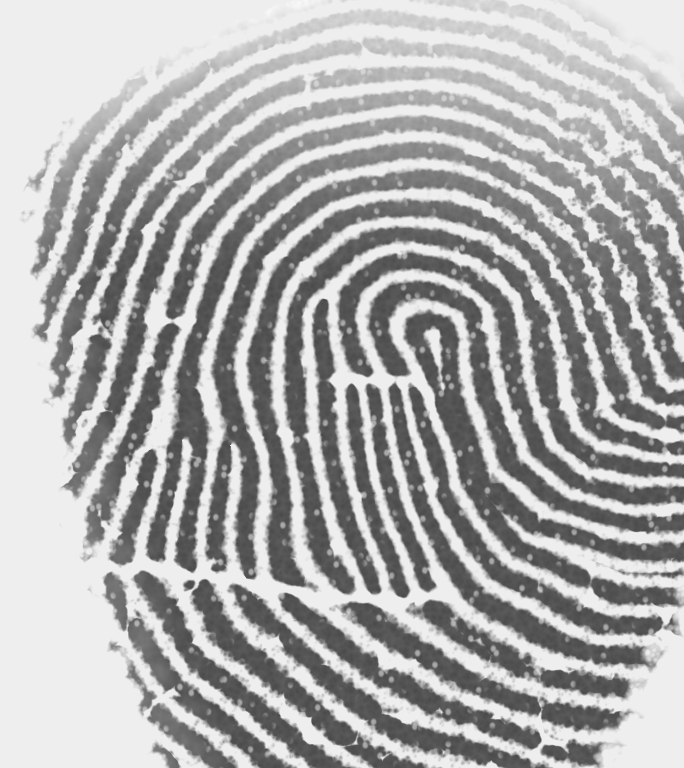
Reproduce this pattern procedurally as a Shadertoy shader.

```glsl
const float TAU = 6.2831853;

vec2 hash2(vec2 p) {
    vec3 q = fract(p.xyx * vec3(0.1031, 0.1030, 0.0973));
    q += dot(q, q.yzx + 33.33);
    return fract((q.xx + q.yz) * q.zy);
}

// Cellular noise: distance to the nearest scattered point
float cells(vec2 p) {
    vec2 id = floor(p), f = fract(p);
    float best = 2.0;
    for (int y = -1; y <= 1; y++)
    for (int x = -1; x <= 1; x++) {
        vec2 cell = vec2(x, y);
        best = min(best, length(cell + hash2(id + cell) - f));
    }
    return best;
}

float segment(vec2 p, vec2 a, vec2 b) {
    vec2 d = b - a;
    return length(p - a - d * clamp(dot(p - a, d) / dot(d, d), 0.0, 1.0));
}

float creaseHeight(float x) {
    return 0.24 + 0.022 * cos((x - 0.15) * 9.0) + 0.003 * sin(x * 70.0);
}

// Ridge count outward from the curved axis of the loop
float ridgePhase(vec2 p) {
    const vec2 axis[5] = vec2[5](vec2(0.56, 0.564), vec2(0.607, 0.375),
        vec2(0.677, 0.297), vec2(0.783, 0.258), vec2(0.94, 0.247));
    const vec2 forks[6] = vec2[6](vec2(0.195, 0.414), vec2(0.237, 0.427),
        vec2(0.3, 0.42), vec2(0.423, 0.61), vec2(0.46, 0.505), vec2(0.52, 0.505));

    // Left legs fan out above the lower crease; arches lean left
    float above = smoothstep(-0.002, 0.002, p.y - creaseHeight(p.x));
    float drop = max(0.68 - p.y, 0.0);
    vec2 q = p;
    q.x += 1.2 * drop * drop / (drop + 0.1) * max(0.46 - p.x, 0.0) * above;
    q.x += 0.1 * max(p.y - 0.564, 0.0);
    q.x = mix(0.56, q.x, 0.9);
    q += 0.0035 * sin(p.yx * vec2(31.0, 27.0) + 2.0 * sin(p * 17.0));

    float d = 2.0;
    for (int i = 0; i < 4; i++) d = min(d, segment(q, axis[i], axis[i + 1]));
    float phase = d * mix(24.5, 29.5, smoothstep(0.15, 0.5, p.y)) - 0.22;

    // Each fork starts an extra ridge that ends at the crease
    for (int i = 0; i < 6; i++) {
        vec2 a = p - forks[i];
        vec2 b = p - vec2(forks[i].x + 0.02, creaseHeight(forks[i].x));
        phase += (atan(b.y, b.x) - atan(a.y, a.x)) / TAU;
    }
    return phase;
}

// Soft line across the ridges between x0 and x1
float crease(vec2 p, float y, float x0, float x1, float width) {
    float h = (p.y - y) / width;
    return exp(-h * h) * smoothstep(x0 - 0.02, x0 + 0.01, p.x)
                       * smoothstep(x1 + 0.02, x1 - 0.01, p.x);
}

void mainImage(out vec4 fragColor, in vec2 fragCoord) {
    vec2 p = fragCoord / iResolution.y;
    float grain = mix(cells(p * 60.0), cells(p * 125.0), 0.45);
    float blotch = cells(p * 30.0 + 9.0);
    vec2 s = (p - vec2(0.79, 0.73)) / vec2(0.14, 0.2);
    float smudge = exp(-dot(s, s));
    float outer = smoothstep(0.28, 0.5, length(p - vec2(0.56, 0.55)));

    // Ridges with rough edges, breaks and creases
    float wave = cos(TAU * (ridgePhase(p) + smudge * 0.6 * (blotch - 0.45)));
    wave += (0.45 - grain) * (0.9 + 0.7 * outer + 1.6 * smudge);
    wave -= (0.8 + 0.7 * outer) * smoothstep(0.68, 0.92, blotch);
    wave -= 0.3 * smoothstep(0.75, 1.0, p.y);
    wave -= 2.2 * crease(p, creaseHeight(p.x), 0.12, 0.58, 0.008);
    wave -= 2.0 * crease(p, 0.505, 0.43, 0.54, 0.007);
    wave -= 1.7 * crease(p, 0.582, 0.19, 0.25, 0.006);
    float ink = smoothstep(-0.85, 0.2, wave);

    // Pores of uneven strength
    float pore = smoothstep(0.25, 0.08, cells(p * vec2(48.0, 40.0) + 31.0));
    ink *= 1.0 - 0.55 * pore * smoothstep(0.25, 0.6, blotch);

    // Ragged outline of the print
    float low = max(0.65 - p.y, 0.0) / 0.65, high = max(p.y - 0.74, 0.0);
    float ragged = 0.05 * (blotch - 0.45) + 0.025 * (grain - 0.45);
    float left = p.x - 0.045 - 0.17 * pow(low, 1.6) - 5.0 * high * high + ragged;
    float right = 0.785 + 0.5 * p.y - p.x + ragged;
    float corner = 1.69 - p.x * 0.9 - p.y + ragged;
    ink *= smoothstep(-0.006, 0.012, left) * smoothstep(-0.008, 0.02, right);
    ink *= smoothstep(-0.03, 0.06, corner);

    // Ink pales towards the top, the smudge and the left rim
    float tone = mix(0.325, 0.84, smoothstep(0.62, 1.04, p.y));
    tone += 0.1 * smudge + 0.13 * smoothstep(0.1, 0.0, left);
    tone += 0.1 * (grain - 0.4);
    fragColor = vec4(vec3(mix(0.935, tone, ink)), 1.0);
}
```
